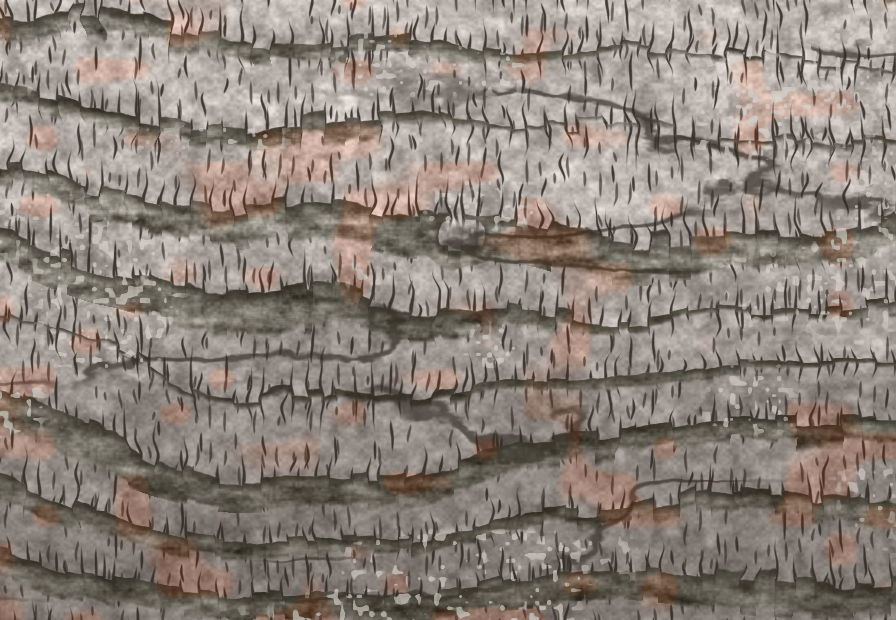
Give the GLSL for this texture, as a WebGL 2 fragment shader.

```glsl
#version 300 es
precision highp float;
// Weathered tree bark: long horizontal plates parted by rough furrows.
// Warped rows give the furrows, stepped blocks give the ragged plate edges,
// and tapered vertical cracks, grain, lichen and rust are laid on top.

uniform vec2 u_resolution;
out vec4 outColor;

const float ROWS = 7.6;             // plates per canvas height
const float COLUMNS = 33.0;         // edge blocks per canvas height
const float ROW_WARP = 1.3;         // wander of the rows
const float EDGE_STEP = 0.17;       // jump between neighbouring blocks
const float FURROW_MAX = 0.43;      // widest furrow, in rows
const float CRACK_WIDTH = 0.0027;   // half width, in canvas heights
const float PLATE_TONE = 0.655;
const float FURROW_TONE = 0.47;
const float CRACK_TONE = 0.19;
const vec3 WARM_SHIFT = vec3(0.0, 0.03, 0.052);
const vec3 OLIVE = vec3(-0.012, 0.004, -0.014);
const vec3 RUST = vec3(0.07, -0.015, -0.045);
const vec2 KNOT_CENTER = vec2(0.74, 0.6);
const float KNOT_RADIUS = 0.05;

float hash(vec2 p) {
  return fract(sin(dot(p, vec2(127.1, 311.7))) * 43758.5453);
}

float noise(vec2 p) {
  vec2 i = floor(p), f = fract(p);
  f = f * f * (3.0 - 2.0 * f);
  return mix(mix(hash(i), hash(i + vec2(1, 0)), f.x),
             mix(hash(i + vec2(0, 1)), hash(i + vec2(1, 1)), f.x), f.y);
}

float fbm(vec2 p) {
  float sum = 0.0, amp = 0.5333;
  for (int i = 0; i < 4; i++) {
    sum += amp * noise(p);
    p = p * 2.03 + vec2(17.3, 9.1);
    amp *= 0.5;
  }
  return sum;
}

// Coverage of a line of the given half width at distance d
float stroke(float d, float halfWidth, float aa) {
  return (1.0 - smoothstep(halfWidth - aa, halfWidth + aa, abs(d)))
       * smoothstep(0.0, aa, halfWidth);
}

// Short tapered cracks scattered one to a cell
float looseCracks(vec2 p, vec2 cells, float seed, float aa) {
  vec2 q = p * cells;
  q.x += 0.35 * (noise(p * vec2(9.0, 38.0) + seed) - 0.5);
  float column = floor(q.x);
  q.y += hash(vec2(column, seed)) * 5.0;
  vec2 id = vec2(column, floor(q.y)) + seed;
  vec2 local = fract(q) - 0.5;
  float reach = mix(0.14, 0.42, hash(id + 3.7));
  float taper = 1.0 - pow(local.y / reach, 2.0);
  float d = (local.x - 0.45 * (hash(id + 8.1) - 0.5)) / cells.x;
  return stroke(d, CRACK_WIDTH * 0.85 * taper, aa) * step(0.35, hash(id));
}

void main() {
  vec2 p = gl_FragCoord.xy / u_resolution.y;
  float aa = 0.9 / u_resolution.y;

  // Knot bends the rows around it
  vec2 toKnot = (p - KNOT_CENTER) * vec2(0.85, 1.0);
  float knotDist = length(toKnot) + 0.03 * (noise(p * 28.0) - 0.5);
  float knot = 1.0 - smoothstep(0.55 * KNOT_RADIUS, KNOT_RADIUS, knotDist);

  // Rows: each pixel belongs to the nearest plate boundary
  float row = p.y * ROWS + ROW_WARP * noise(p * vec2(1.7, 3.3) + 4.2)
            + 0.35 * noise(p * vec2(6.0, 5.0)) + 0.3 * knot;
  float boundary = floor(row + 0.5);
  float side = row - boundary;

  // Irregular blocks along the boundary
  float u = p.x * COLUMNS + 0.5 * noise(p * vec2(10.0, 34.0)) + boundary * 0.37;
  float joint = floor(u + 0.5);
  float jointDist = u - joint - 0.7 * (hash(vec2(joint, boundary)) - 0.5);
  vec2 block = vec2(jointDist > 0.0 ? joint : joint - 1.0, boundary);
  float s = side + EDGE_STEP * (hash(block + 5.3) - 0.5)
          + 0.13 * (fbm(p * vec2(22.0, 30.0)) - 0.5);

  // Furrow below each plate, with a sharp upper lip and a soft lower one
  float width = 0.02 + FURROW_MAX
              * smoothstep(0.22, 0.82, noise(vec2(p.x * 2.1 + boundary * 5.7, boundary * 7.3)));
  float lip = ROWS * aa;
  float furrow = (1.0 - smoothstep(-lip, lip, s))
               * smoothstep(-width - 0.05, -width + 0.03, s);
  float undercut = furrow * smoothstep(-0.15, -0.01, s)
                 * (0.55 + 0.45 * noise(p * vec2(9.0, 4.0)));

  // Cracks: at block joints, loose ones, and thin lengthwise splits
  float jointReach = mix(0.1, 0.55, hash(vec2(joint, boundary) + 2.9));
  float crack = stroke(jointDist / COLUMNS, CRACK_WIDTH * (1.0 - abs(side) / jointReach), aa);
  crack = max(crack, looseCracks(p, vec2(29.0, 11.0), 3.0, aa));
  crack = max(crack, 0.75 * looseCracks(p, vec2(43.0, 17.0), 11.0, aa));
  crack *= 1.0 - 0.85 * max(furrow, knot);
  float splitField = noise(p * vec2(3.5, 15.0) + 31.0) + 0.22 * fbm(p * vec2(18.0, 30.0)) - 0.6;
  float split = (1.0 - smoothstep(0.01, 0.05, abs(splitField)))
              * smoothstep(0.52, 0.68, noise(p * vec2(4.0, 7.0) + 12.0));

  // Surface tones
  float grain = fbm(p * vec2(48.0, 56.0)) - 0.5;
  float fibre = fbm(p * vec2(17.0, 62.0) + 7.0) - 0.5;
  float mottle = fbm(p * vec2(7.0, 11.0) + 21.0) - 0.5;
  float speckle = noise(p * 190.0) - 0.5;
  float plate = PLATE_TONE + 0.34 * grain + 0.2 * mottle + 0.1 * speckle
              + 0.09 * (hash(block) - 0.5) * (1.0 - 2.0 * abs(side));
  float rough = FURROW_TONE + 0.55 * fibre + 0.3 * grain + 0.12 * speckle;
  float rings = 0.07 * sin(knotDist * 260.0 + 9.0 * mottle);
  float tone = mix(plate, rough, furrow);
  tone = mix(tone, rough + 0.06 + rings, 0.75 * knot);
  tone *= mix(0.79, 1.12, smoothstep(0.0, 0.85, p.y));
  tone = mix(tone, CRACK_TONE, 0.8 * undercut);
  tone = mix(tone, CRACK_TONE + 0.03, 0.7 * split);
  tone = mix(tone, CRACK_TONE, 0.88 * crack);

  // Lichen flecks and rusty stains
  float lichen = smoothstep(0.69, 0.8, noise(p * 105.0 + 3.0))
               * smoothstep(0.6, 0.8, noise(p * vec2(5.0, 9.0) + 40.0));
  float rust = smoothstep(0.67, 0.85, noise(p * vec2(14.0, 18.0) + 60.0));
  tone = mix(tone, 0.86, 0.65 * lichen * (1.0 - crack));
  vec3 color = tone - WARM_SHIFT + OLIVE * furrow + RUST * rust * (1.0 - lichen);
  outColor = vec4(clamp(color, 0.0, 1.0), 1.0);
}
```
